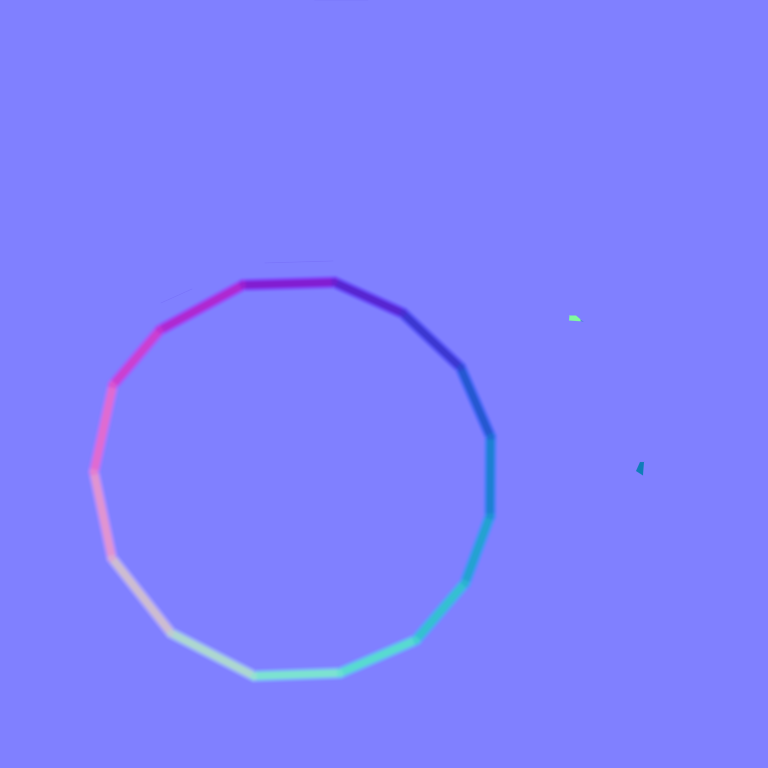
Give the GLSL for this texture map, as a three.js fragment shader.

```glsl
#define SIDES 15
#define GROOVE_CORE 0.0015
#define GROOVE_EDGE 0.0112
#define GROOVE_TILT 0.77
#define JOINT_BLEND 0.0035
#define EDGE_SOFT 0.0009
#define SCRATCH_WIDTH 0.0011

varying vec2 vUv;

const vec3 CHIP_GREEN = vec3(0.50, 0.98, 0.62);
const vec3 CHIP_TIP = vec3(0.24, 0.48, 0.80);
const vec3 CHIP_TEAL = vec3(0.06, 0.49, 0.72);
const vec3 SCRATCH_COLOR = vec3(0.46, 0.43, 0.97);

float segmentDistance(vec2 p, vec2 a, vec2 b) {
  vec2 ab = b - a;
  float t = clamp(dot(p - a, ab) / dot(ab, ab), 0.0, 1.0);
  return length(p - a - ab * t);
}

vec2 outwardNormal(vec2 a, vec2 b) {
  vec2 d = normalize(b - a);
  return vec2(-d.y, d.x);
}

float halfPlane(vec2 p, vec2 a, vec2 b) {
  return dot(p - a, outwardNormal(a, b));
}

// Coverage of a convex quad with clockwise corners
float quadMask(vec2 p, vec2 a, vec2 b, vec2 c, vec2 d) {
  float dist = max(max(halfPlane(p, a, b), halfPlane(p, b, c)),
                   max(halfPlane(p, c, d), halfPlane(p, d, a)));
  return 1.0 - smoothstep(-EDGE_SOFT, EDGE_SOFT, dist);
}

float scratchMask(vec2 p, vec2 a, vec2 b) {
  return 1.0 - smoothstep(0.0, SCRATCH_WIDTH, segmentDistance(p, a, b));
}

// Tangent-space slope of the bevelled polygon groove
vec2 grooveSlope(vec2 p) {
  vec2 corner[SIDES];
  corner[0] = vec2(0.4355, 0.6324);
  corner[1] = vec2(0.5247, 0.5921);
  corner[2] = vec2(0.5996, 0.5215);
  corner[3] = vec2(0.6387, 0.4316);
  corner[4] = vec2(0.6380, 0.3281);
  corner[5] = vec2(0.6055, 0.2409);
  corner[6] = vec2(0.5417, 0.1667);
  corner[7] = vec2(0.4427, 0.1237);
  corner[8] = vec2(0.3307, 0.1198);
  corner[9] = vec2(0.2227, 0.1758);
  corner[10] = vec2(0.1458, 0.2734);
  corner[11] = vec2(0.1224, 0.3854);
  corner[12] = vec2(0.1471, 0.4987);
  corner[13] = vec2(0.2083, 0.5703);
  corner[14] = vec2(0.3164, 0.6289);

  float nearest = 1.0;
  vec2 facing = vec2(0.0);
  vec2 previous = corner[SIDES - 1];
  for (int i = 0; i < SIDES; i++) {
    vec2 current = corner[i];
    float d = segmentDistance(p, previous, current);
    float weight = exp(-d * d / (JOINT_BLEND * JOINT_BLEND));
    facing += weight * outwardNormal(previous, current);
    nearest = min(nearest, d);
    previous = current;
  }
  float depth = 1.0 - smoothstep(GROOVE_CORE, GROOVE_EDGE, nearest);
  return -GROOVE_TILT * depth * facing / max(length(facing), 1e-6);
}

void main() {
  vec2 p = vUv;

  // Flat surface and groove, encoded as a normal
  vec2 slope = grooveSlope(p);
  float height = sqrt(max(0.0, 1.0 - dot(slope, slope)));
  vec3 color = 0.5 + 0.5 * vec3(slope, height);

  // Faint scratches
  float scratch = scratchMask(p, vec2(0.2096, 0.6055), vec2(0.2500, 0.6237));
  scratch = max(scratch, scratchMask(p, vec2(0.3450, 0.6576), vec2(0.4336, 0.6602)));
  scratch = max(scratch, 0.4 * scratchMask(p, vec2(0.4100, 0.9993), vec2(0.4790, 0.9993)));
  color = mix(color, SCRATCH_COLOR, 0.5 * scratch);

  // Small chips
  float greenChip = quadMask(p, vec2(0.7415, 0.5892), vec2(0.7500, 0.5892),
                                vec2(0.7591, 0.5814), vec2(0.7409, 0.5827));
  vec3 greenShade = mix(CHIP_GREEN, CHIP_TIP, smoothstep(0.7545, 0.7580, p.x));
  color = mix(color, greenShade, greenChip);
  float tealChip = quadMask(p, vec2(0.8333, 0.3984), vec2(0.8385, 0.3984),
                               vec2(0.8372, 0.3809), vec2(0.8281, 0.3867));
  color = mix(color, CHIP_TEAL, tealChip);

  gl_FragColor = vec4(color, 1.0);
}
```
